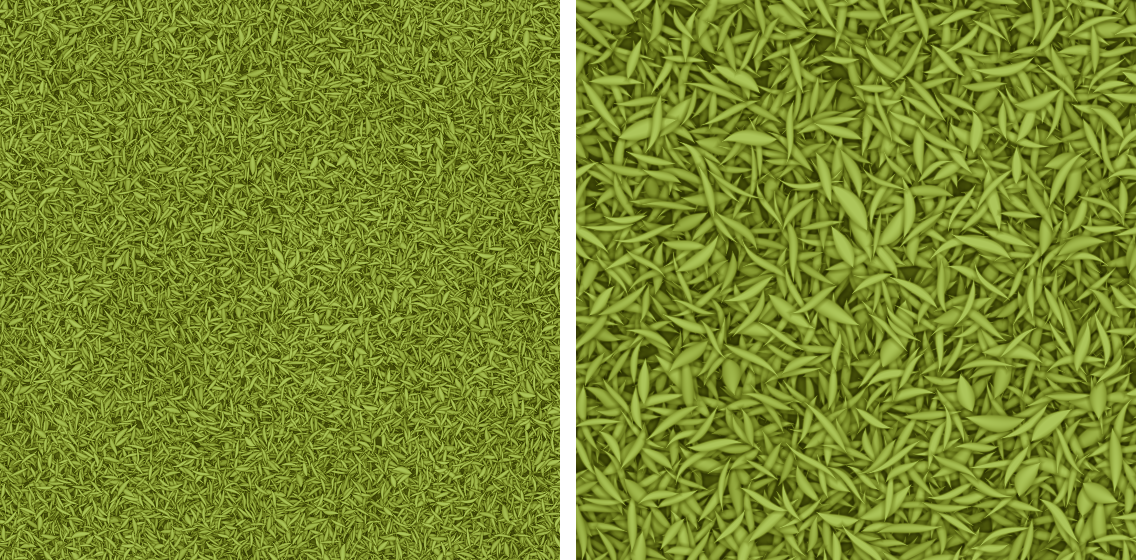
Left: the whole. Right: its middle third, enlarged.
A WebGL 1 fragment shader for this texture:

```glsl
precision highp float;

uniform vec2 u_resolution;

const float CELLS = 42.0;          // blade cells across the canvas
const int LAYERS = 12;             // stacked from the soil upwards
const float SHADOW_REACH = 0.003;
const float SHADOW_DEPTH = 0.24;
const float TOP_TONE = 1.10;
const float LAYER_STEP = 0.034;

// Four random values per cell, without sine
vec4 hash4(vec2 p) {
  vec4 q = fract(p.xyxy * vec4(0.1031, 0.1030, 0.0973, 0.1099));
  q += dot(q, q.wzxy + 33.33);
  return fract((q.xxyz + q.yzzw) * q.zywx);
}

float valueNoise(vec2 p) {
  vec2 cell = floor(p);
  vec2 f = fract(p);
  f = f * f * (3.0 - 2.0 * f);
  float low = mix(hash4(cell).x, hash4(cell + vec2(1.0, 0.0)).x, f.x);
  float high = mix(hash4(cell + vec2(0.0, 1.0)).x, hash4(cell + 1.0).x, f.x);
  return mix(low, high, f.y);
}

vec2 rotate(vec2 p, float angle) {
  float c = cos(angle);
  float s = sin(angle);
  return vec2(c * p.x + s * p.y, c * p.y - s * p.x);
}

// Curved tapering blade: x = distance to edge, y = 0 on midrib to 1 on rim,
// z = position from root (-1) to tip (1)
vec3 bladeShape(vec2 p, float halfLength, float halfWidth, float bend, float twist) {
  float u = clamp(p.x / halfLength, -1.0, 1.0);
  float curve = bend * (u * u - 0.3) + twist * u * (u * u - 0.6);
  float across = abs(p.y - halfLength * curve);
  float width = halfWidth * (1.0 - u * u) * (1.0 - 0.25 * u);
  float edge = max(across - width, abs(p.x) - halfLength);
  return vec3(edge, min(across / max(width, 0.0004), 1.0), u);
}

// Lays one blade and its soft shadow over the tone below
float layBlade(float below, vec2 p, vec4 shape, vec4 look, float layerTone, float soft) {
  float halfLength = mix(0.011, 0.0195, shape.w);
  float halfWidth = mix(0.0017, 0.0030, look.x) + 0.0032 * pow(look.y, 9.0);
  float bend = (look.z - 0.5) * 0.5;
  float twist = (look.w - 0.5) * 0.4;
  vec3 blade = bladeShape(rotate(p, shape.z * 6.2832), halfLength, halfWidth, bend, twist);

  float shadow = 1.0 - smoothstep(0.0, SHADOW_REACH, blade.x);
  float cover = 1.0 - smoothstep(-soft, soft, blade.x);
  float tone = layerTone + 0.14 * (fract(look.x * 7.0 + look.y * 5.0) - 0.5);
  tone *= 1.0 - 0.28 * blade.y * blade.y;
  tone += 0.05 * blade.z;
  return mix(below * (1.0 - SHADOW_DEPTH * shadow), tone, cover);
}

// One layer: a jittered blade in each nearby cell
float layLayer(float below, vec2 uv, float layer, float layerTone, float soft) {
  vec2 grid = uv * CELLS + layer * vec2(0.37, 0.61);
  vec2 home = floor(grid);
  float tone = below;
  for (int j = -1; j <= 1; j++) {
    for (int i = -1; i <= 1; i++) {
      vec2 cell = home + vec2(float(i), float(j));
      vec2 seed = cell + layer * vec2(57.0, 83.0) + 11.0;
      vec4 shape = hash4(seed);
      vec4 look = hash4(seed + vec2(719.0, 397.0));
      vec2 p = (grid - cell - shape.xy) / CELLS;
      tone = layBlade(tone, p, shape, look, layerTone, soft);
    }
  }
  return tone;
}

// Dark olive soil through to light yellow-green
vec3 grassColour(float tone) {
  float t = clamp(tone, 0.0, 1.12);
  vec2 redGreen = mix(vec2(0.08, 0.09), vec2(0.61, 0.70), t);
  return vec3(redGreen, 0.28 * t * t);
}

void main() {
  float size = min(u_resolution.x, u_resolution.y);
  vec2 uv = gl_FragCoord.xy / size;
  float soft = max(0.0007, 0.7 / size);

  float tone = 0.28 + 0.22 * valueNoise(uv * 160.0);
  for (int i = 0; i < LAYERS; i++) {
    float depth = float(LAYERS - 1 - i);
    tone = layLayer(tone, uv, float(i), TOP_TONE - LAYER_STEP * depth, soft);
  }

  // Gentle uneven patches
  tone *= 0.97 + 0.06 * valueNoise(uv * 9.0 + 5.0);
  gl_FragColor = vec4(grassColour(tone), 1.0);
}
```
